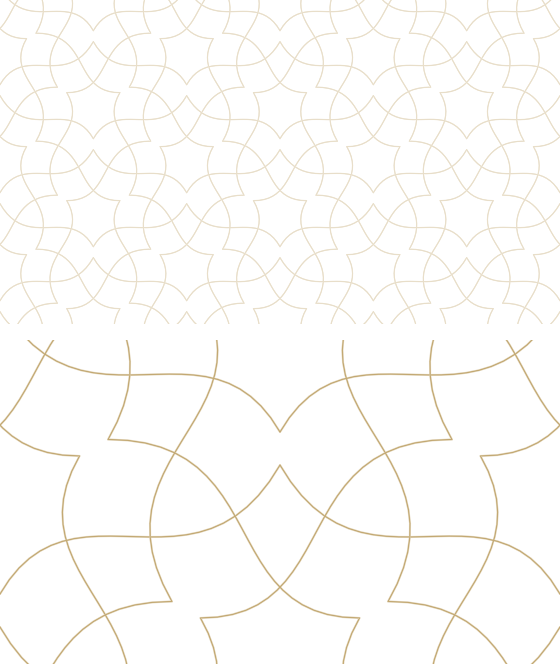
Top, the full canvas; bottom, a detail of the centre.
Write a Shadertoy shader that draws this pattern.

```glsl
// Fine gold lines weaving a three-fold star lattice on white, three repeats each way.
// One S-shaped Bezier stroke is mirrored, turned three ways and set on a hexagonal
// lattice; each pixel measures its distance to the strokes of the nearest stars.

const float SQRT3 = 1.7320508;
const float TAU = 6.2831853;
const vec2 CELL = vec2(SQRT3, 1.0);      // rectangular repeat, holds two stars
const float REPEATS = 3.0;
const float LINE_WIDTH = 0.0041;
const vec3 PAPER = vec3(1.0);
const vec3 GOLD = vec3(0.72, 0.60, 0.35);

vec2 rotate(vec2 p, float angle) {
    float c = cos(angle), s = sin(angle);
    return vec2(c * p.x - s * p.y, s * p.x + c * p.y);
}

vec2 bezier(vec2 a, vec2 b, vec2 c, vec2 d, float t) {
    float u = 1.0 - t;
    return u * u * u * a + 3.0 * u * t * (u * b + t * c) + t * t * t * d;
}

float segmentDistance(vec2 p, vec2 a, vec2 b) {
    vec2 ab = b - a, ap = p - a;
    return length(ap - ab * clamp(dot(ap, ab) / dot(ab, ab), 0.0, 1.0));
}

// Stroke from the inner cusp of one star to the outer cusp of its neighbour
float strokeDistance(vec2 p) {
    const int STEPS = 24;
    vec2 leave = vec2(0.5, 0.5 * SQRT3);             // both cusps open 60 degrees
    vec2 inner = vec2(0.0, -0.284);
    vec2 outer = vec2(0.5 * SQRT3, 0.114);
    vec2 c1 = inner + 0.446 * leave;
    vec2 c2 = outer - 0.514 * leave;

    // Skip points well outside the box around the stroke
    vec2 margin = vec2(0.05);
    vec2 outside = max(inner - margin - p, p - outer - margin);
    float gap = max(outside.x, outside.y);
    if (gap > 0.0) return gap + margin.x;

    float d = 1.0;
    vec2 previous = inner;
    for (int i = 1; i <= STEPS; i++) {
        vec2 next = bezier(inner, c1, c2, outer, float(i) / float(STEPS));
        d = min(d, segmentDistance(p, previous, next));
        previous = next;
    }
    return d;
}

// Six strokes of one star: a mirrored pair in three directions
float starDistance(vec2 p) {
    float d = 1.0;
    for (int i = 0; i < 3; i++) {
        vec2 q = rotate(p, float(i) * TAU / 3.0);
        d = min(d, strokeDistance(vec2(abs(q.x), q.y)));
    }
    return d;
}

vec2 centredRepeat(vec2 p, vec2 size) {
    return mod(p + 0.5 * size, size) - 0.5 * size;
}

// Position relative to the nearest star centre
vec2 nearestStar(vec2 p) {
    vec2 a = centredRepeat(p - vec2(0.5 * CELL.x, 0.0), CELL);
    vec2 b = centredRepeat(p - vec2(0.0, 0.5 * CELL.y), CELL);
    return dot(a, a) < dot(b, b) ? a : b;
}

float latticeDistance(vec2 p) {
    vec2 local = nearestStar(p);
    float d = starDistance(local);
    for (int i = 0; i < 6; i++) {
        vec2 neighbour = rotate(vec2(1.0, 0.0), (float(i) + 0.5) * TAU / 6.0);
        d = min(d, starDistance(local - neighbour));
    }
    return d;
}

// Soft pixel coverage that stays correct for lines thinner than a pixel
float lineCoverage(float d, float width, float pixel) {
    float halfWidth = 0.5 * width;
    return smoothstep(-pixel, pixel, d + halfWidth)
         - smoothstep(-pixel, pixel, d - halfWidth);
}

void mainImage(out vec4 fragColor, in vec2 fragCoord) {
    vec2 p = fragCoord / iResolution.xy * REPEATS * CELL;
    float pixel = REPEATS / iResolution.y;
    float ink = lineCoverage(latticeDistance(p), LINE_WIDTH, pixel);
    fragColor = vec4(mix(PAPER, GOLD, ink), 1.0);
}
```
